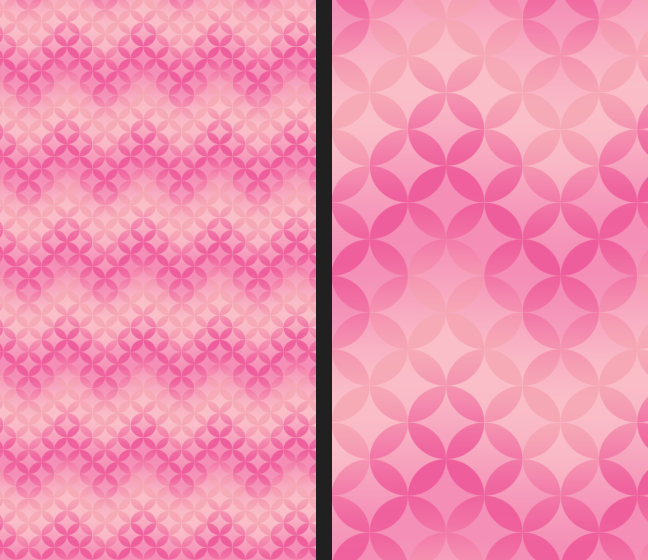
Left, the full canvas; right, a detail of the centre.
Reproduce this pattern procedurally as a Shadertoy shader.

```glsl
// Interlaced circles on a diagonal lattice: their overlaps form petals, the gaps form
// four-pointed stars. Pink gradients follow a zigzag that repeats down the canvas,
// with a flat tone offset per petal and star.

const float TAU = 6.2831853;
const vec2 HALF_PITCH = vec2(0.0403, 0.03866); // half a circle spacing, in canvas widths
const vec2 PEAK = vec2(0.4537, 1.625);         // one crest of the zigzag
const float ZIGZAG_WIDTH = 6.0;                // in half spacings
const float BAND_HEIGHT = 8.0;
const float CIRCLE_RADIUS = 0.70711;           // in lattice units

float hash21(vec2 p) {
    vec3 q = fract(vec3(p.xyx) * 0.1031);
    q += dot(q, q.yzx + 33.33);
    return fract((q.x + q.y) * q.z);
}

float zigzag(float x) {
    float halfWidth = 0.5 * ZIGZAG_WIDTH;
    return abs(mod(x + halfWidth, ZIGZAG_WIDTH) - halfWidth);
}

float bandDepth(float offset) {
    return 0.5 + 0.5 * cos(TAU * offset / BAND_HEIGHT);
}

// Lattice to half-spacing coordinates, y pointing down
vec2 latticeToPlane(vec2 l) {
    return vec2(l.x + l.y, l.x - l.y);
}

vec3 petalColor(float depth) {
    vec3 salmon = vec3(0.965, 0.665, 0.715);
    vec3 rose = vec3(0.955, 0.53, 0.68);
    vec3 magenta = vec3(0.935, 0.37, 0.61);
    return depth < 0.5 ? mix(salmon, rose, depth * 2.0)
                       : mix(rose, magenta, depth * 2.0 - 1.0);
}

vec3 starColor(float depth) {
    vec3 blush = vec3(0.98, 0.745, 0.785);
    vec3 pink = vec3(0.955, 0.555, 0.715);
    return mix(blush, pink, depth);
}

void mainImage(out vec4 fragColor, in vec2 fragCoord) {
    vec2 uv = fragCoord / iResolution.x;
    vec2 plane = vec2(uv.x - PEAK.x, PEAK.y - uv.y) / HALF_PITCH;
    vec2 lattice = 0.5 * vec2(plane.x + plane.y, plane.x - plane.y);

    // Own circle centre and the nearest neighbouring circle
    vec2 center = floor(lattice) + 0.5;
    vec2 local = lattice - center;
    vec2 neighbor = abs(local.x) > abs(local.y) ? vec2(sign(local.x), 0.0)
                                                : vec2(0.0, sign(local.y));
    float overlap = CIRCLE_RADIUS - length(local - neighbor);
    float pixel = 0.70711 / (iResolution.x * HALF_PITCH.y);
    float petal = smoothstep(-0.8 * pixel, 0.8 * pixel, overlap);

    // Petals step with the full zigzag, shaded vertically inside each one
    vec2 petalCenter = center + 0.5 * neighbor;
    float petalRow = zigzag(latticeToPlane(petalCenter).x);
    float petalTone = 0.08 * (hash21(petalCenter * 2.0 + 200.0) - 0.5);
    float petalDepth = clamp(bandDepth(plane.y - petalRow) + petalTone, 0.0, 1.0);

    // Stars follow a flatter, slightly lower zigzag
    float starRow = 1.2 + 0.6 * zigzag(latticeToPlane(center).x);
    float starTone = 0.1 * (hash21(center * 2.0 + 300.0) - 0.5);
    float starDepth = clamp(bandDepth(plane.y - starRow) + starTone, 0.0, 1.0);

    vec3 color = mix(starColor(starDepth), petalColor(petalDepth), petal);
    fragColor = vec4(color, 1.0);
}
```
